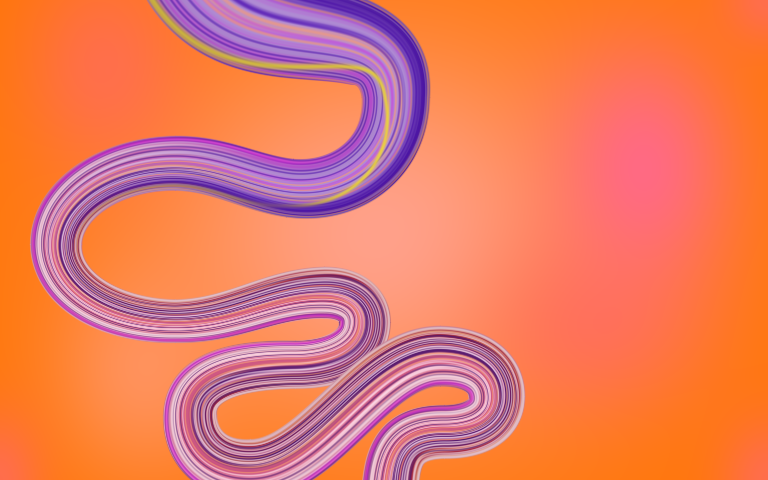
Give the GLSL for this background, as a Shadertoy shader.

```glsl
// A glossy, many-stranded ribbon winding down a warm orange and pink gradient.

// Canvas units: the height is 100, the origin is at the lower left.
struct Pen { vec2 at; float halfWidth; float along; };

const vec3 ORANGE = vec3(1.0, 0.46, 0.02);
const vec3 PEACH = vec3(1.0, 0.63, 0.54);
const vec3 CORAL = vec3(1.0, 0.42, 0.36);
const vec3 PINK = vec3(1.0, 0.41, 0.53);
const vec3 LILAC = vec3(0.68, 0.54, 0.82);
const vec3 ORCHID = vec3(0.75, 0.31, 0.84);
const vec3 VIOLET = vec3(0.32, 0.09, 0.69);
const vec3 BLUSH = vec3(0.96, 0.68, 0.73);
const vec3 ROSE = vec3(0.80, 0.34, 0.50);
const vec3 PLUM = vec3(0.34, 0.10, 0.43);
const vec3 CRIMSON = vec3(0.68, 0.16, 0.27);
const vec3 PEARL = vec3(1.0, 0.87, 0.92);
const vec3 MAGENTA = vec3(0.96, 0.20, 0.92);
const vec3 YELLOW = vec3(0.91, 0.82, 0.22);

float hash(float n) { return fract(sin(n * 127.1) * 4375.85); }

float glow(vec2 p, vec2 center, vec2 radius) {
    vec2 q = (p - center) / radius;
    return exp(-dot(q, q));
}

float streak(float u, float center, float width) {
    float q = (u - center) / width;
    return exp(-q * q);
}

vec3 background(vec2 p, float right) {
    vec3 c = mix(ORANGE, PEACH, glow(p, vec2(80, 51), vec2(50, 42)));
    c = mix(c, CORAL, 0.75 * glow(p, vec2(22, 86), vec2(17, 22)));
    c = mix(c, PEACH, 0.55 * glow(p, vec2(29, 22), vec2(18, 22)));
    c = mix(c, CORAL, 0.75 * glow(p, vec2(123, 32), vec2(23, 19)));
    c = mix(c, PINK, 0.95 * glow(p, vec2(134, 65), vec2(19, 26)));
    c = mix(c, CORAL, 0.8 * glow(p, vec2(0, 0), vec2(9, 14)));
    c = mix(c, CORAL, 0.8 * glow(p, vec2(right, 0), vec2(10, 13)));
    return mix(c, CORAL, 0.8 * glow(p, vec2(right, 100), vec2(10)));
}

// Colour at u across the ribbon (0 to 1) and at a distance along it.
vec3 ribbonColor(float u, float along) {
    float late = smoothstep(1.8, 4.6, along);

    // Broad bands: violet at the start, rose and plum further on.
    vec3 cool = mix(ORCHID, LILAC, smoothstep(0.05, 0.35, u));
    cool = mix(cool, VIOLET, smoothstep(0.65, 0.88, u));
    vec3 warm = mix(BLUSH, ROSE, smoothstep(0.1, 0.42, u));
    warm = mix(warm, PLUM, smoothstep(0.42, 0.62, u));
    warm = mix(warm, CRIMSON, smoothstep(0.68, 0.85, u));
    vec3 c = mix(cool, warm, late);

    // Fine strands: one-dimensional cells, bent by layered sines.
    float count = 7.0;
    for (int i = 0; i < 3; i++) {
        float x = u * count + 0.7 * sin(along * 0.8 + u * 5.0)
                + 0.35 * sin(along * 1.7 - u * 9.0 + count);
        float kind = hash(floor(x) + count * 3.0);
        float body = pow(sin(3.14159 * fract(x)), 2.0);
        vec3 dark = mix(VIOLET, PLUM, late);
        vec3 pale = mix(LILAC, PEARL, late);
        vec3 tint = kind < 0.3 ? dark : kind < 0.65 ? pale
                  : kind < 0.82 ? vec3(0.96, 0.60, 0.43) : mix(ORCHID, ROSE, late);
        c = mix(c, tint, 0.58 * body);
        count *= 1.8;
    }

    // Drifting yellow thread, then the bright rims and the soft shade.
    float drift = mix(0.04, 0.9, smoothstep(0.0, 2.5, along));
    c = mix(c, YELLOW, 0.9 * (1.0 - late) * streak(u, drift, 0.035));
    c = mix(c, VIOLET, 0.75 * (1.0 - late) * streak(u, 0.84, 0.09));
    c = mix(c, MAGENTA, 0.7 * smoothstep(1.2, 2.2, along) * streak(u, 0.06, 0.04));
    c = mix(c, PEARL, 0.8 * late * (streak(u, 0.97, 0.03) + streak(u, 0.16, 0.04)));
    return c * (0.88 + 0.14 * sin(3.14159 * u));
}

vec2 bezier(vec2 a, vec2 b, vec2 c, vec2 d, float t) {
    float s = 1.0 - t;
    return s * s * s * a + 3.0 * s * t * (s * b + t * c) + t * t * t * d;
}

// Paints one curved piece and moves the pen to its end.
void sweep(inout vec3 color, inout Pen pen, vec2 p, float pixel,
           vec2 b, vec2 c, vec2 d, float endWidth) {
    vec2 a = pen.at;
    float startWidth = pen.halfWidth, start = pen.along;
    pen = Pen(d, endWidth, start + 1.0);
    float reach = max(startWidth, endWidth) + pixel;
    vec2 low = min(min(a, b), min(c, d)) - reach;
    vec2 high = max(max(a, b), max(c, d)) + reach;
    if (any(lessThan(p, low)) || any(greaterThan(p, high))) return;

    // Nearest point: coarse search, then halving steps.
    float t = 0.0, best = 1e6;
    for (int i = 0; i <= 12; i++) {
        float k = float(i) / 12.0, dist = distance(p, bezier(a, b, c, d, k));
        if (dist < best) { best = dist; t = k; }
    }
    float stride = 1.0 / 12.0;
    for (int i = 0; i < 7; i++) {
        stride *= 0.5;
        float back = max(t - stride, 0.0), ahead = min(t + stride, 1.0);
        float db = distance(p, bezier(a, b, c, d, back));
        float da = distance(p, bezier(a, b, c, d, ahead));
        if (db < best) { best = db; t = back; }
        if (da < best) { best = da; t = ahead; }
    }
    float s = 1.0 - t;
    vec2 tangent = normalize(s * s * (b - a) + 2.0 * s * t * (c - b) + t * t * (d - c));
    vec2 offset = p - bezier(a, b, c, d, t);
    float beyond = dot(offset, tangent);
    if ((t <= 0.0 && beyond < -0.1) || (t >= 1.0 && beyond > 0.1)) return;

    float halfWidth = mix(startWidth, endWidth, t);
    float u = 0.5 + 0.5 * dot(offset, vec2(-tangent.y, tangent.x)) / halfWidth;
    float cover = 1.0 - smoothstep(-pixel, pixel, best - halfWidth);
    color = mix(color, ribbonColor(clamp(u, 0.0, 1.0), start + t), cover);
}

void mainImage(out vec4 fragColor, in vec2 fragCoord) {
    float pixel = 100.0 / iResolution.y;
    vec2 p = fragCoord * pixel;
    vec3 color = background(p, iResolution.x * pixel);
    Pen pen = Pen(vec2(40.6, 109.4), 13.3, 0.0);
    // Upper bends
    sweep(color, pen, p, pixel, vec2(49, 85.4), vec2(82.5, 101), vec2(82.5, 79.6), 7.1);
    sweep(color, pen, p, pixel, vec2(82.5, 66.7), vec2(71.9, 59.4), vec2(60.4, 60.8), 6.1);
    sweep(color, pen, p, pixel, vec2(52.1, 61.9), vec2(45.8, 66), vec2(36.5, 66), 5.7);
    sweep(color, pen, p, pixel, vec2(22.9, 66), vec2(11.7, 58.3), vec2(11.7, 49), 5.4);
    sweep(color, pen, p, pixel, vec2(11.7, 39.6), vec2(22.9, 33.1), vec2(36.5, 33.1), 4.5);
    // Middle hook
    sweep(color, pen, p, pixel, vec2(49, 33.1), vec2(56.3, 39), vec2(67.7, 39), 5.4);
    sweep(color, pen, p, pixel, vec2(72.9, 39), vec2(76, 36.5), vec2(76, 32.9), 5.4);
    sweep(color, pen, p, pixel, vec2(76, 27.1), vec2(69.8, 24), vec2(61.5, 24), 5.0);
    sweep(color, pen, p, pixel, vec2(50, 24), vec2(39.6, 21.9), vec2(39.6, 13.5), 5.6);
    // Lower loop
    sweep(color, pen, p, pixel, vec2(39.6, 6.3), vec2(44.8, 2.1), vec2(52.1, 2.1), 6.4);
    sweep(color, pen, p, pixel, vec2(66.7, 2.1), vec2(77.1, 25.8), vec2(91.7, 25.8), 6.3);
    sweep(color, pen, p, pixel, vec2(99, 25.8), vec2(103.5, 22.5), vec2(103.5, 17.3), 5.9);
    sweep(color, pen, p, pixel, vec2(103.5, 12.5), vec2(99, 10), vec2(92.7, 10), 5.6);
    sweep(color, pen, p, pixel, vec2(83.3, 10), vec2(81.3, 5.2), vec2(81.3, -4.2), 6.0);
    fragColor = vec4(color, 1.0);
}
```
